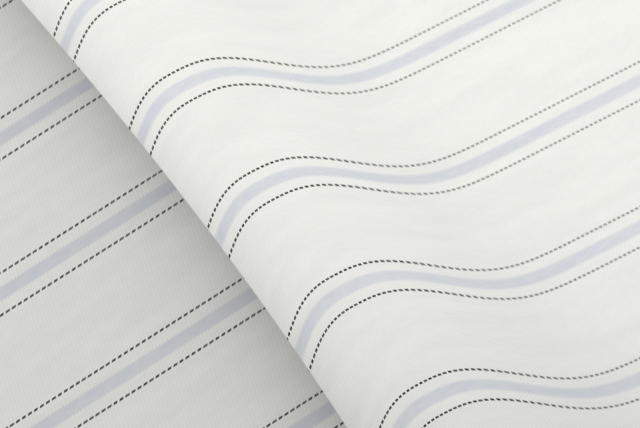
This texture is drawn by a Shadertoy shader. Its source:

```glsl
#define FOLD_SLANT 0.79
#define TOP_ROWS vec3(0.135, 0.2266, 0.0053)
#define UNDER_ROWS vec3(0.277, 0.357, 0.0049)
#define LINE_OFFSET 0.135
#define BAND_HALF 0.046
#define LINE_HALF 0.0022
#define DASH_PERIOD 0.0147
#define DASH_FILL 0.32
#define WEAVE_PERIOD 0.0085
#define CLOTH vec3(1.0, 1.0, 0.98)
#define BAND_TINT vec3(0.895, 0.91, 0.955)
#define INK vec3(0.2, 0.18, 0.16)

float hash(vec2 p) {
    return fract(sin(dot(p, vec2(127.1, 311.7))) * 43758.5453);
}

float noise(vec2 p) {
    vec2 i = floor(p), f = fract(p);
    f = f * f * (3.0 - 2.0 * f);
    return mix(mix(hash(i), hash(i + vec2(1, 0)), f.x),
               mix(hash(i + vec2(0, 1)), hash(i + vec2(1, 1)), f.x), f.y);
}

// Row number for a height; rows = (start, spacing, growth of spacing)
float rowPhase(float v, vec3 rows) {
    float root = sqrt(max(rows.y * rows.y + 4.0 * rows.z * (v - rows.x), 1e-4));
    return (root - rows.y) / (2.0 * rows.z);
}

// Height of a stripe as it rolls over the fold and into the valley
float foldCurve(float s) {
    float bump = exp(-pow(abs(s - 0.283) / 0.285, 2.6));
    return 0.277 - 0.362 * s - 0.1445 * bump;
}

// Woven cloth with one tinted band between two dashed lines per row
vec3 fabric(float phase, float slope, float along, float light, float ink, float blur) {
    float centred = phase - LINE_OFFSET + 0.5;
    float q = fract(centred) - 0.5;
    float row = 2.0 * floor(centred) + step(0.0, q);

    // Weave, slubs and creases
    vec2 thread = 6.2832 * vec2(along, phase / 4.6) / WEAVE_PERIOD;
    float weave = sin(thread.x + 0.5 * thread.y) * sin(thread.y);
    float slub = noise(vec2(along * 60.0, phase * 50.0)) - 0.5;
    float crease = noise(vec2(along * 7.0 + phase * 3.0, phase * 13.0)) - 0.5;
    vec3 col = CLOTH * (light + 0.012 * weave + 0.012 * slub + 0.018 * crease);

    // Tinted band with ragged, soft sides
    float bandDist = (abs(q) - BAND_HALF) / slope + 0.0015 * weave;
    float bandBlur = blur + 0.0022;
    float band = 1.0 - smoothstep(-bandBlur, bandBlur, bandDist);
    col *= mix(vec3(1.0), BAND_TINT, band * (0.95 + 0.2 * weave + 0.4 * slub));

    // Dashed lines, with uneven stitches
    float lineDist = abs(abs(q) - LINE_OFFSET) / slope - LINE_HALF;
    float stitch = along / DASH_PERIOD + hash(vec2(row, 3.0));
    float wear = hash(vec2(floor(stitch), row));
    float fill = DASH_FILL + 0.08 * (wear - 0.5);
    float dashDist = (abs(fract(stitch) - 0.5) - fill) * DASH_PERIOD;
    float dash = (1.0 - smoothstep(-blur, blur, lineDist))
               * (1.0 - smoothstep(-blur, blur, dashDist));
    return mix(col, INK, dash * ink * (1.0 - 0.2 * wear));
}

void mainImage(out vec4 fragColor, in vec2 fragCoord) {
    // Height is 1; y runs down from the top edge
    vec2 p = vec2(fragCoord.x, iResolution.y - fragCoord.y) / iResolution.y;
    float px = 1.0 / iResolution.y;
    float soft = 0.5 * px + 0.0012;
    float s = p.x - FOLD_SLANT * p.y;
    float edge = 0.049 + 0.085 * p.y - 0.113 * p.y * p.y;
    float d = s - edge;

    float topPhase = rowPhase(p.y - foldCurve(s), TOP_ROWS);
    float underPhase = rowPhase(p.y + 0.635 * p.x, UNDER_ROWS);
    float topSlope = length(vec2(dFdx(topPhase), dFdy(topPhase))) / px;
    float underSlope = length(vec2(dFdx(underPhase), dFdy(underPhase))) / px;

    // Upper layer: bright, dimmer at the rim, valley and bottom, soft when far
    float far = smoothstep(0.25, 1.0, s);
    float valley = exp(-pow((s - 0.6) / 0.16, 2.0));
    float topLight = 0.95 - 0.08 * exp(-max(d, 0.0) / 0.08)
                   - 0.018 * valley - 0.09 * p.y * p.y;
    float topInk = 0.86 - 0.42 * far + 0.14 * p.y - 0.16 * valley;
    vec3 top = fabric(topPhase, topSlope, s, topLight, topInk, soft + 0.001 * far);

    // Lower layer: shaded beneath the fold
    float underLight = 0.87 - 0.18 * exp(-max(-d, 0.0) / 0.15) - 0.045 * p.y;
    float underInk = 0.76 + 0.2 * p.y;
    vec3 under = fabric(underPhase, underSlope, p.x * 1.05, underLight, underInk, soft);

    vec3 col = mix(under, top, smoothstep(-1.5 * px, 1.5 * px, d));
    fragColor = vec4(clamp(col, 0.0, 1.0), 1.0);
}
```
